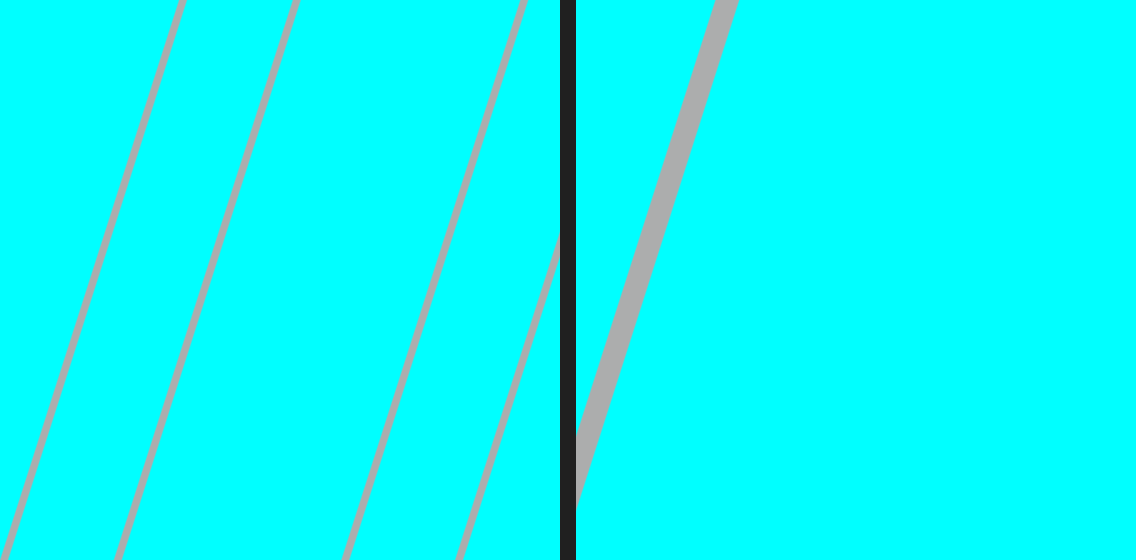
Left, the full canvas; right, a detail of the centre.
A Shadertoy shader for this pattern:

```glsl
// Thin grey slanted lines on flat cyan, grouped in pairs.
// The canvas is sheared so the lines stand upright, then folded into one
// period that holds two lines; distance to the nearer one gives the stroke.

#define GROUND_COLOR vec3(0.0, 1.0, 1.0)
#define LINE_COLOR   vec3(0.675, 0.68, 0.68)
#define LEAN         0.3197   // sideways run per unit of height
#define PERIOD       0.6094   // horizontal distance between pairs
#define PAIR_GAP     0.2031   // horizontal distance inside a pair
#define FIRST_LINE   0.0072   // where the first line meets the base
#define LINE_WIDTH   0.0135   // measured across the line

// Distance from x to the nearest copy of a line placed at offset.
float repeatedLine(float x, float offset) {
    float cell = fract((x - offset) / PERIOD + 0.5) - 0.5;
    return abs(cell) * PERIOD;
}

void mainImage(out vec4 fragColor, in vec2 fragCoord) {
    vec2 uv = fragCoord / iResolution.y;
    float pixel = 1.0 / iResolution.y;

    // Shear the lines upright, then turn horizontal into true distance
    float x = uv.x - LEAN * uv.y;
    float dist = min(repeatedLine(x, FIRST_LINE),
                     repeatedLine(x, FIRST_LINE + PAIR_GAP));
    dist *= inversesqrt(1.0 + LEAN * LEAN);

    // Smooth stroke over the ground
    float edge = dist - 0.5 * LINE_WIDTH;
    float ink = 1.0 - smoothstep(-pixel, pixel, edge);
    fragColor = vec4(mix(GROUND_COLOR, LINE_COLOR, ink), 1.0);
}
```
